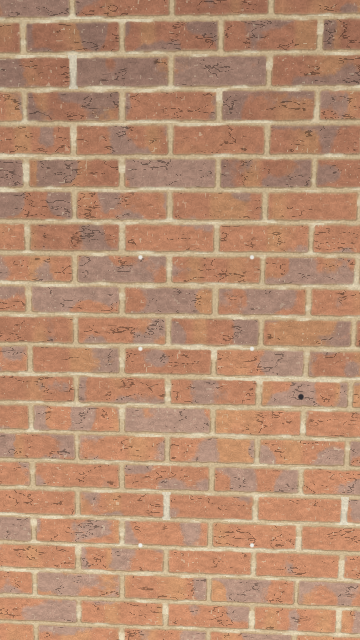
Write a WebGL 1 fragment shader that draws this texture.

```glsl
precision highp float;

// Weathered brick wall in running bond, seen slightly from above its middle.
// Screen position is warped to course coordinates; each brick then gets its
// own tint, kiln bands, scorched blotches, creases and ragged edges.

uniform vec2 u_resolution;

const float BRICK_ASPECT = 3.0;            // brick pitch over course height
const vec2 BRICK_HALF = vec2(1.40, 0.41);  // in course heights
const vec2 WALL_SHAPE = vec2(0.5625, 1.0);

const vec3 CLAY = vec3(0.78, 0.545, 0.415);
const vec3 DARK_CLAY = vec3(0.64, 0.44, 0.35);
const vec3 OCHRE = vec3(0.80, 0.60, 0.43);
const vec3 SCORCH = vec3(0.70, 0.575, 0.51);
const vec3 DARK_SCORCH = vec3(0.57, 0.45, 0.40);
const vec3 MORTAR = vec3(0.80, 0.71, 0.57);
const vec3 MORTAR_SHADE = vec3(0.72, 0.60, 0.46);
const vec3 MORTAR_LIGHT = vec3(0.88, 0.82, 0.70);

float hash(vec2 p) {
  vec3 q = fract(p.xyx * vec3(0.1031, 0.1030, 0.0973));
  q += dot(q, q.yzx + 33.33);
  return fract((q.x + q.y) * q.z);
}

float noise(vec2 p) {
  vec2 i = floor(p), f = fract(p);
  f = f * f * (3.0 - 2.0 * f);
  return mix(mix(hash(i), hash(i + vec2(1.0, 0.0)), f.x),
             mix(hash(i + vec2(0.0, 1.0)), hash(i + vec2(1.0, 1.0)), f.x), f.y);
}

float fbm(vec2 p) {
  float sum = 0.0, weight = 0.533;
  for (int i = 0; i < 4; i++) {
    sum += weight * noise(p);
    p = p * 2.03 + 17.3;
    weight *= 0.5;
  }
  return sum;
}

float roundBox(vec2 p, vec2 halfSize, float radius) {
  vec2 d = abs(p) - halfSize + radius;
  return length(max(d, 0.0)) + min(max(d.x, d.y), 0.0) - radius;
}

float disc(vec2 p, vec2 center, float radius, float blur) {
  return 1.0 - smoothstep(radius - blur, radius + blur, length((p - center) * WALL_SHAPE));
}

// Courses and bricks shrink downwards, and courses tilt across the wall.
vec2 wallCoords(vec2 uv) {
  float y = uv.y - (uv.x - 0.5) * (0.031 * uv.y - 0.008);
  float pitch = 0.277 - 0.038 * y;
  return vec2((uv.x - 0.339) / pitch, y * (17.56 + 3.38 * y) + 0.5);
}

vec3 brickColor(vec2 p, vec2 id, float depth) {
  vec2 q = p + 31.0 * vec2(hash(id + 3.1), hash(id + 8.7)) + 50.0;
  float tint = hash(id + 21.0);
  float lit = clamp(0.15 + 1.1 * depth + 0.5 * (tint - 0.5), 0.0, 1.0);
  vec3 color = mix(DARK_CLAY, CLAY, lit);

  // Kiln bands run across the brick, blotches sit on top.
  float band = smoothstep(0.55, 0.85, noise(vec2(q.x * 1.6, q.y * 0.3)));
  color = mix(color, OCHRE * mix(0.88, 1.0, lit), 0.65 * band);
  float bias = 0.55 * (hash(id + 5.0) - 0.62) - 0.12 * depth;
  float blotch = noise(q * vec2(1.3, 1.1)) + 0.18 * (fbm(q * 6.0) - 0.5) + bias;
  color = mix(color, mix(DARK_SCORCH, SCORCH, lit), 0.9 * smoothstep(0.46, 0.60, blotch));

  // Grain, drag creases and chalky specks.
  color *= 0.90 + 0.20 * fbm(q * vec2(5.0, 9.0));
  color *= 0.95 + 0.10 * noise(q * 28.0);
  float ridge = abs(fbm(q * vec2(1.5, 4.5) + 9.0) - 0.5);
  float crease = (1.0 - smoothstep(0.005, 0.030, ridge)) * smoothstep(0.45, 0.65, noise(q * 2.3));
  color *= 1.0 - 0.30 * crease;
  float speck = smoothstep(0.84, 0.94, noise(q * 13.0)) * noise(q * 2.0 + 4.0);
  return mix(color, MORTAR_LIGHT, 0.55 * speck);
}

vec3 mortarColor(vec2 wall, vec2 p, float edge) {
  vec3 color = mix(MORTAR_SHADE, MORTAR, smoothstep(0.0, 0.07, edge));
  color = mix(color, MORTAR_LIGHT, smoothstep(0.48, 0.78, fbm(wall * vec2(4.0, 3.0) + 60.0)));
  // A few upright joints carry a whiter smear.
  float jointId = floor(wall.x + 0.5);
  float smear = step(0.90, hash(vec2(jointId, floor(wall.y)) + 44.0)) * step(BRICK_HALF.x - 0.04, abs(p.x));
  color = mix(color, vec3(0.87, 0.84, 0.76), 0.75 * smear);
  return color * (0.94 + 0.12 * noise(wall * vec2(66.0, 22.0) + 90.0));
}

void main() {
  vec2 uv = gl_FragCoord.xy / u_resolution;
  uv.y = 1.0 - uv.y;
  float pixel = 1.0 / u_resolution.y;

  vec2 wall = wallCoords(uv);
  float course = floor(wall.y);
  wall.x += 0.5 * (1.0 - mod(course, 2.0));
  vec2 id = vec2(floor(wall.x), course);
  vec2 p = (fract(wall) - 0.5) * vec2(BRICK_ASPECT, 1.0);

  // Ragged brick outline with a pale rim and a shadow under the lower edge.
  vec2 rough = wall * vec2(BRICK_ASPECT, 1.0) + 40.0;
  float wobble = 0.07 * (fbm(rough * 4.0) - 0.5) + 0.02 * (hash(id + 2.0) - 0.5);
  float edge = roundBox(p, BRICK_HALF, 0.06) + wobble;
  float blur = 0.8 * pixel * 21.0;
  vec3 brick = brickColor(p, id, uv.y);
  float rim = smoothstep(-0.07, 0.0, edge) * noise(rough * 5.0);
  brick = mix(brick, MORTAR, 0.45 * rim);
  vec3 mortar = mortarColor(wall, p, edge);
  mortar *= 1.0 - 0.14 * (1.0 - smoothstep(0.0, 0.06, edge)) * step(0.0, p.y);
  vec3 color = mix(brick, mortar, smoothstep(-blur, blur, edge));

  // Pairs of pale wall plugs, and one open hole.
  for (int i = 0; i < 6; i++) {
    float k = floor(float(i) / 2.0);
    vec2 plug = vec2(0.39 + 0.31 * mod(float(i), 2.0), 0.402 + 0.061 * k + 0.082 * k * k);
    color = mix(color, vec3(0.93, 0.92, 0.89), disc(uv, plug, 0.0032, pixel));
  }
  color = mix(color, vec3(0.20, 0.19, 0.20), disc(uv, vec2(0.836, 0.62), 0.0042, pixel));

  gl_FragColor = vec4(color * mix(0.95, 1.03, uv.y), 1.0);
}
```
